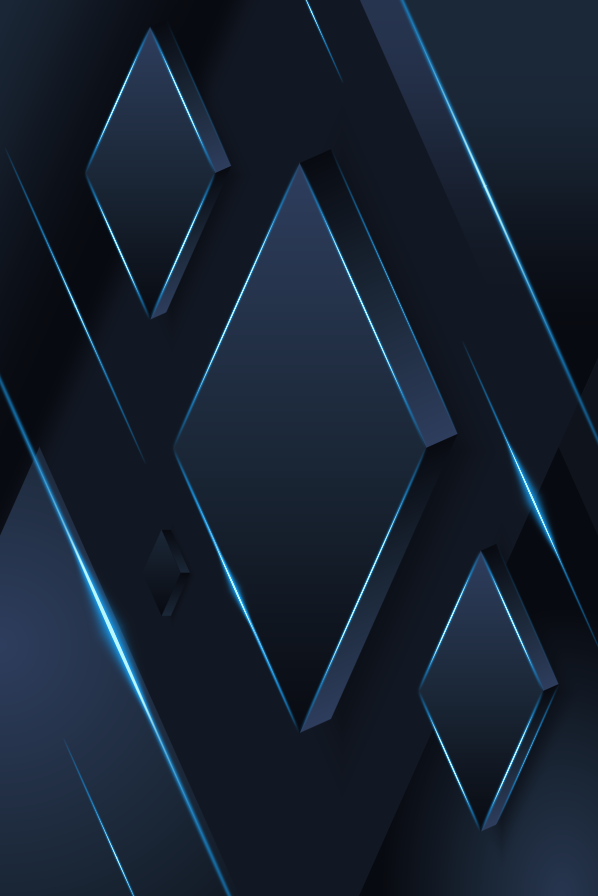
Reproduce this background procedurally as a Shadertoy shader.

```glsl
#define INK vec3(0.032, 0.040, 0.065)
#define BASE vec3(0.070, 0.094, 0.138)
#define SLATE vec3(0.106, 0.155, 0.218)
#define STEEL vec3(0.180, 0.240, 0.365)
#define CYAN vec3(0.09, 0.60, 0.92)
#define ICE vec3(0.72, 0.97, 1.0)
#define LEAN 0.444
#define EDGE_WIDTH 0.0023
#define FLARE_WIDTH 0.013
#define LEFT_APEX vec2(0.066, 0.752)
#define RIGHT_APEX vec2(0.934, 0.752)

float cross2(vec2 a, vec2 b) { return a.x * b.y - a.y * b.x; }

// Dark to light metal, t from 0 to 1
vec3 metal(float t) {
    t = clamp(t, 0.0, 1.0);
    return t < 0.5 ? mix(INK, SLATE, t * 2.0) : mix(SLATE, STEEL, t * 2.0 - 1.0);
}

// Horizontal offset from a slanted line, positive on its right
float slant(vec2 p, vec2 anchor, float side) {
    return p.x - anchor.x - side * LEAN * (p.y - anchor.y);
}

float cover(float d, float px) { return smoothstep(-px, px, d); }

// Tints a thin light, whitest where it is strongest
vec3 addLight(vec3 col, float line, float power) {
    vec3 tint = mix(CYAN, ICE, smoothstep(0.6, 1.0, line * power));
    return mix(col, tint, clamp(line * power, 0.0, 1.0));
}

vec3 panels(vec2 p, float px) {
    float leftRise = slant(p, LEFT_APEX, 1.0);
    float leftFall = slant(p, LEFT_APEX, -1.0);
    float rightRise = slant(p, RIGHT_APEX, 1.0);
    float rightFall = slant(p, RIGHT_APEX, -1.0);

    // Upper left, with a soft shadow past its border
    vec3 corner = mix(INK, SLATE, smoothstep(0.05, 0.44, -leftRise));
    vec3 col = mix(corner, BASE, smoothstep(-0.03, 0.045, leftRise));

    // Lower left
    vec3 lowerLeft = metal(1.0 - 1.3 * length(p - vec2(0.0, 0.42)));
    col = mix(col, lowerLeft, cover(leftRise, px) * cover(-leftFall, px));

    // Upper right: a bevel strip, then the sheet behind the long streak
    vec3 strip = mix(BASE, STEEL, 0.75 * smoothstep(1.0, 1.5, p.y));
    vec3 sheet = mix(INK, SLATE, smoothstep(0.92, 1.38, p.y));
    vec3 upperRight = mix(strip, sheet, cover(rightFall - 0.068, px));
    col = mix(col, upperRight, cover(rightFall, px) * cover(-rightRise, px));

    // Lower right and the small wedge above it
    vec2 toGlow = (p - vec2(0.94, 0.0)) * vec2(1.6, 1.0);
    vec3 lowerRight = metal(0.82 - 1.7 * length(toGlow));
    lowerRight = mix(lowerRight, BASE * 0.8, cover(rightFall, px));
    return mix(col, lowerRight, cover(rightRise, px));
}

// One side of the prism: side is 1 for the upper face, -1 for the lower
vec3 bevel(vec3 col, vec2 q, vec2 depth, float side, float h, float lit, float rim, float px) {
    vec2 d = q - vec2(LEAN, 0.0);
    vec2 edge = vec2(-LEAN, side);
    float s = cross2(d, edge) / cross2(depth, edge);
    float t = cross2(d, depth) / cross2(edge, depth);
    float thick = h * abs(cross2(depth, edge)) / length(edge);
    float run = h * abs(cross2(edge, depth)) / length(depth);
    float mask = cover(min(s, 1.0 - s) * thick, px) * cover(min(t, 1.0 - t) * run, px);
    float shade = side > 0.0 ? 1.0 - t : t;
    col = mix(col, metal(shade * lit), mask);

    // Light along the outer rim
    float along = clamp(t, 0.0, 1.0);
    float w = max(EDGE_WIDTH * 0.7, px);
    float off = (s - 1.0) * thick / w;
    return addLight(col, exp(-off * off), rim * 4.0 * along * (1.0 - along));
}

// shape: centre, half height, brightness
vec3 prism(vec3 col, vec2 p, vec4 shape, vec2 rims, float px) {
    float h = shape.z;
    float lit = shape.w;
    vec2 q = (p - shape.xy) / h;
    vec2 depth = mix(vec2(0.22, 0.0), vec2(0.110, 0.049), step(0.9, lit));
    float scale = LEAN / length(vec2(1.0, LEAN));

    // Soft drop shadow
    vec2 r = abs(q - depth - vec2(0.04, -0.06));
    float shadow = 1.0 - smoothstep(-0.10, 0.12, (r.x / LEAN + r.y - 1.0) * scale);
    col = mix(col, INK, 0.65 * shadow);

    col = bevel(col, q, depth, 1.0, h, lit, rims.x, px);
    col = bevel(col, q, depth, -1.0, h, lit, rims.y, px);

    // Front face and its lit border
    float d = (abs(q.x) / LEAN + abs(q.y) - 1.0) * scale * h;
    col = mix(col, metal((0.5 + 0.5 * q.y) * lit), cover(-d, px));
    float along = clamp(abs(q.y), 0.0, 1.0);
    float off = d / max(EDGE_WIDTH, px);
    float power = 1.1 * pow(4.0 * along * (1.0 - along), 0.8);
    return addLight(col, exp(-off * off), power * step(0.9, lit));
}

// ray: centre, half length, width
vec3 streak(vec3 col, vec2 p, vec4 ray, float flare, float px) {
    vec2 dir = normalize(vec2(LEAN, -1.0));
    float u = dot(p - ray.xy, dir);
    float v = cross2(dir, p - ray.xy);
    float fade = max(0.0, 1.0 - abs(u) / ray.z);
    float off = v / max(ray.w * (0.5 + 0.5 * fade), px);
    float lens = max(0.0, 1.0 - abs(u) / max(flare, 0.001));
    float spread = v / (FLARE_WIDTH * lens * flare / 0.16 + 0.001);
    col = mix(col, CYAN, 0.8 * exp(-spread * spread) * smoothstep(0.0, 0.5, lens));
    return addLight(col, exp(-off * off), pow(fade, 0.6) + 0.3 * lens);
}

void mainImage(out vec4 fragColor, in vec2 fragCoord) {
    vec2 p = fragCoord / iResolution.xy * vec2(1.0, 1.5);
    float px = 0.8 / iResolution.x;
    vec3 col = panels(p, px);

    vec4 prisms[4] = vec4[4](
        vec4(0.251, 1.210, 0.245, 1.0), vec4(0.501, 0.750, 0.477, 1.0),
        vec4(0.804, 0.343, 0.235, 1.0), vec4(0.270, 0.541, 0.072, 0.5));
    vec2 rims[4] = vec2[4](vec2(0.25, 0.0), vec2(0.8, 0.0), vec2(0.2, 0.8), vec2(0.0));
    for (int i = 0; i < 4; i++) col = prism(col, p, prisms[i], rims[i], px);

    vec4 rays[7] = vec4[7](
        vec4(0.811, 1.188, 0.62, 0.0045), vec4(0.521, 1.480, 0.13, 0.002),
        vec4(0.126, 0.988, 0.29, 0.0025), vec4(0.186, 0.445, 0.75, 0.005),
        vec4(0.195, 0.064, 0.22, 0.0022), vec4(0.891, 0.664, 0.29, 0.0025),
        vec4(0.393, 0.514, 0.25, 0.0025));
    float flares[7] = float[7](0.0, 0.0, 0.0, 0.19, 0.0, 0.13, 0.085);
    for (int i = 0; i < 7; i++) col = streak(col, p, rays[i], flares[i], px);

    fragColor = vec4(col, 1.0);
}
```
